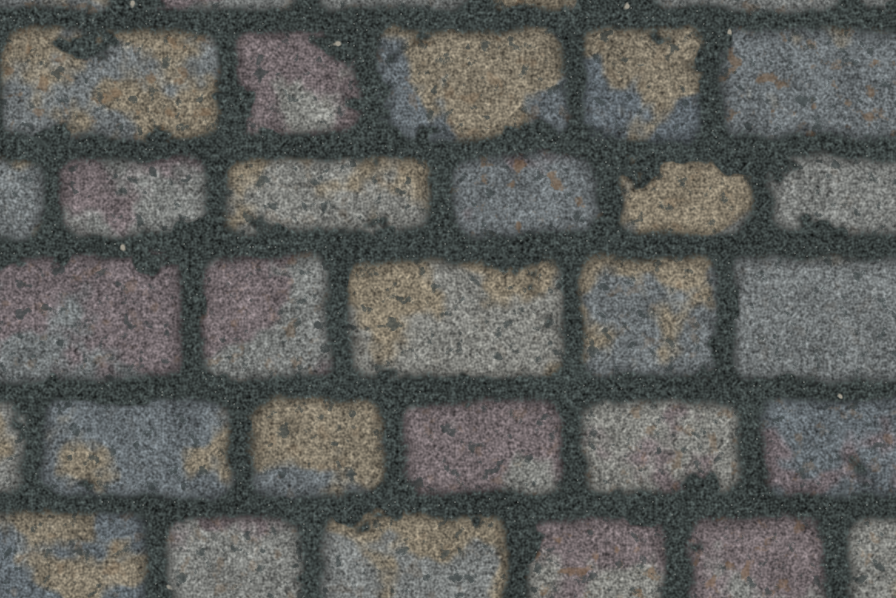
A Shadertoy shader for this texture:

```glsl
vec2 hash2(vec2 p) {
    vec3 a = fract(p.xyx * vec3(.1031, .1030, .0973));
    a += dot(a, a.yzx + 33.33);
    return fract((a.xx + a.yz) * a.zy);
}

float corner(vec2 cell, vec2 f, vec2 o) {
    return dot(hash2(cell + o) * 2. - 1., f - o);
}

float gradientNoise(vec2 p) {
    vec2 i = floor(p), f = p - i;
    vec2 u = f * f * f * (f * (f * 6. - 15.) + 10.);
    return mix(mix(corner(i, f, vec2(0, 0)), corner(i, f, vec2(1, 0)), u.x),
               mix(corner(i, f, vec2(0, 1)), corner(i, f, vec2(1, 1)), u.x), u.y);
}

float fbm(vec2 p) {
    float sum = 0., amp = 1.;
    for (int i = 0; i < 4; i++) {
        sum += amp * gradientNoise(p);
        p = mat2(1.6, 1.2, -1.2, 1.6) * p + 7.3;
        amp *= .5;
    }
    return sum;
}

float roundBox(vec2 p, vec2 halfSize, float r) {
    vec2 q = abs(p) - halfSize + r;
    return length(max(q, 0.)) + min(max(q.x, q.y), 0.) - r;
}

// Position of the k-th vertical joint in a row, in column widths
float jointAt(float k, float row) {
    return k + (hash2(vec2(k + 20., row * 7. + 3.)).x - .5) * .36;
}

// Pale grit: sparse round dots on a grid
float grit(vec2 p, float rarity) {
    vec2 cell = floor(p), h = hash2(cell + 51.);
    vec2 q = fract(p) - .5;
    return step(rarity, h.x) * smoothstep(.45, .15, length(q + .15 * (h.y - .5)));
}

void mainImage(out vec4 fragColor, in vec2 fragCoord) {
    vec2 p = fragCoord / iResolution.y;
    p.y = 1. - p.y;
    float pixel = 1. / iResolution.y;

    // Uneven courses of setts, top to bottom
    float edges[7] = float[7](-.165, .035, .244, .412, .65, .844, 1.045);
    float shifts[6] = float[6](.22, .03, .08, .0, .1, .22);
    vec2 w = p + .016 * vec2(gradientNoise(p * 7.), gradientNoise(p * 7. + 40.))
               + .011 * vec2(fbm(p * 22. + 11.), fbm(p * 22. + 63.));
    int course = 0;
    for (int i = 1; i < 6; i++) if (w.y > edges[i]) course = i;

    // Stone within the course
    float row = float(course);
    float x = (w.x - shifts[course]) / .302;
    float k = floor(x + .5);
    if (x < jointAt(k, row)) k -= 1.;
    float left = jointAt(k, row), right = jointAt(k + 1., row);
    vec2 id = vec2(k + 30., row * 5. + 2.);
    vec2 h = hash2(id), g = hash2(id + 87.);
    vec2 q = vec2((x - .5 * (left + right)) * .302,
                  w.y - .5 * (edges[course] + edges[course + 1]));
    vec2 halfSize = .5 * vec2((right - left) * .302, edges[course + 1] - edges[course]);
    float tilt = (g.x - .5) * .07;
    q += tilt * vec2(-q.y, q.x);
    float d = roundBox(q, halfSize - .013 - .009 * h.yx, .032);

    // Dirt eats into some of the stones
    float wear = fbm(p * 8. + id * 3.7);
    d += .14 * max(wear - .22 + .12 * (g.y - .5), 0.);

    float fine = gradientNoise(p * 210.);
    float medium = gradientNoise(p * 105. + 19.);
    float speckle = fine + .9 * medium;
    float stoneMask = 1. - smoothstep(-.006 - pixel, .004 + pixel, d + .007 * speckle);

    // Granite: cool or pale body with an ochre or mauve patch
    vec3 granite = mix(vec3(.36, .39, .41), vec3(.49, .49, .47), h.x);
    vec3 tint = g.x < .65 ? vec3(.50, .46, .39) : vec3(.42, .38, .39);
    float patchMask = smoothstep(-.08, .12, fbm(p * 6. + id * 5.3) + (g.y - .6) * .6 - q.y * 2.);
    granite = mix(granite, tint, patchMask * .85);
    granite *= 1. + .5 * speckle + .22 * fbm(p * 18. + 5.);
    float rust = smoothstep(.15, .5, fbm(p * 34. + 71.)) * h.y;
    granite = mix(granite, vec3(.47, .37, .28), .6 * rust);
    float pits = smoothstep(.2, .5, fbm(p * 45. + 33.));
    granite = mix(granite, vec3(.22, .25, .25), .65 * pits);
    granite *= mix(.8, 1.03, smoothstep(0., -.025, d));

    // Gravel joints
    vec3 gravel = vec3(.225, .252, .247) * (1. + .75 * speckle + .18 * fbm(p * 9. + 25.));
    gravel = mix(gravel, vec3(.48, .49, .47), .6 * grit(p * 190., .975));
    gravel = mix(gravel, vec3(.62, .60, .55), grit(w * 65. + 4., .997));

    fragColor = vec4(clamp(mix(gravel, granite, stoneMask), 0., 1.), 1.);
}
```
